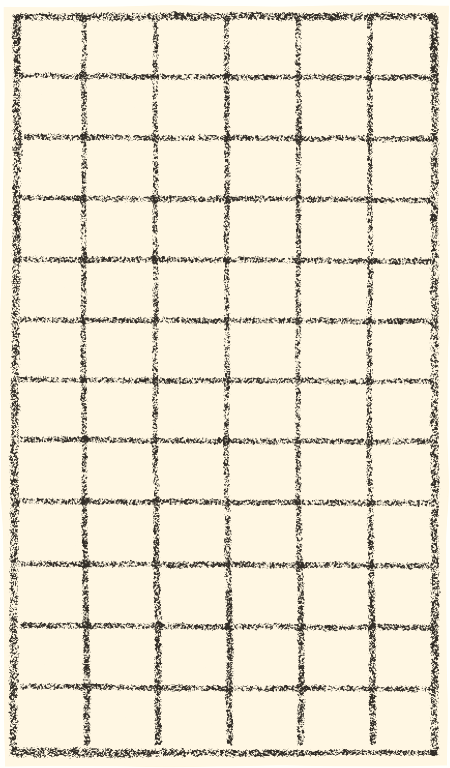
Give the GLSL for this pattern, as a WebGL 1 fragment shader.

```glsl
precision highp float;
// A hand-drawn charcoal grid, 6 columns by 12 rows, on cream paper.
// Each stroke gives a soft pigment density with wobble and uneven pressure;
// a fine paper grain then breaks that density into dark specks.
uniform vec2 u_resolution;

// Lengths are in hundredths of the canvas width.
#define PAPER vec3(1.0, 0.97, 0.89)
#define BACKDROP vec3(1.0, 1.0, 0.99)
#define CHARCOAL vec3(0.20, 0.18, 0.155)
#define FIRST_LINE vec2(18.65, 17.8)
#define CELL vec2(15.88, 13.58)
#define LAST_INDEX vec2(4.0, 10.0)
#define FRAME_LOW vec2(3.6, 3.4)
#define FRAME_HIGH vec2(96.6, 167.0)
#define LINE_HALF 0.78
#define FRAME_HALF 1.05
#define GRAIN_SIZE 0.23
#define WOBBLE 0.26

float hash(vec2 p) {
  vec3 q = fract(vec3(p.xyx) * 0.1031);
  q += dot(q, q.yzx + 33.33);
  return fract((q.x + q.y) * q.z);
}

float noise(vec2 p) {
  vec2 i = floor(p), f = fract(p);
  f = f * f * (3.0 - 2.0 * f);
  return mix(mix(hash(i), hash(i + vec2(1.0, 0.0)), f.x),
             mix(hash(i + vec2(0.0, 1.0)), hash(i + 1.0), f.x), f.y);
}

// Pigment density of one stroke running between the two ends of span.
float stroke(float across, float along, vec2 span, float halfWidth,
             float pressure, float seed) {
  float drift = noise(vec2(along * 0.13, seed)) - 0.5;
  float jitter = noise(vec2(along * 0.8, seed + 31.0)) - 0.5;
  float d = abs(across + WOBBLE * (drift + 0.5 * jitter));
  float w = halfWidth * (0.92 + 0.2 * noise(vec2(along * 0.35, seed + 57.0)));
  float body = 1.0 - smoothstep(w * 0.4, w * 1.4, d);
  float ends = smoothstep(span.x - 0.4, span.x + 0.5, along)
             * (1.0 - smoothstep(span.y - 0.5, span.y + 0.4, along));
  float wear = 0.92 + 0.16 * noise(vec2(along * 0.22, seed + 83.0));
  return body * ends * pressure * wear;
}

// Layers two densities so crossings become darker.
float layer(float a, float b) {
  return 1.0 - (1.0 - a) * (1.0 - b);
}

float innerLines(vec2 p) {
  float low = 1.0 - smoothstep(20.0, 75.0, p.y);
  // The middle rows sit a little high.
  float rise = 0.6 * exp(-pow((p.y - 70.0) / 24.0, 2.0));
  vec2 q = p - FIRST_LINE - vec2(0.6 * low, rise);
  vec2 index = clamp(floor(q / CELL + 0.5), vec2(0.0), LAST_INDEX);
  vec2 offset = q - index * CELL;
  // Upright strokes get heavier towards the bottom.
  float upright = stroke(offset.x, p.y, vec2(4.9, FRAME_HIGH.y),
    LINE_HALF * (0.95 + 0.2 * low), 0.66 + 0.07 * low, index.x * 7.0 + 3.0);
  float level = stroke(offset.y + 0.005 * (p.x - 50.0), p.x, vec2(4.3, 96.0),
    LINE_HALF, 0.68, index.y * 7.0 + 101.0);
  return layer(upright, level);
}

float frameLines(vec2 p) {
  float lean = 0.8 * (1.0 - smoothstep(20.0, 160.0, p.y));
  vec2 tall = vec2(FRAME_LOW.y - 0.8, FRAME_HIGH.y + 0.6);
  vec2 wide = vec2(FRAME_LOW.x, FRAME_HIGH.x + 0.5);
  float left = stroke(p.x - FRAME_LOW.x + lean - 0.2, p.y, tall,
    FRAME_HALF, 0.68, 211.0);
  float right = stroke(p.x - FRAME_HIGH.x, p.y, tall, FRAME_HALF,
    0.67 + 0.12 * smoothstep(148.0, 160.0, p.y), 223.0);
  float top = stroke(p.y - FRAME_HIGH.y, p.x, wide, FRAME_HALF * 0.95, 0.71, 239.0);
  // The bottom stroke thins out to the right.
  float bottom = stroke(p.y - FRAME_LOW.y, p.x, wide,
    FRAME_HALF * mix(1.25, 0.6, p.x / 100.0), 0.71, 251.0);
  return layer(layer(left, right), layer(top, bottom));
}

// Share of the pixel filled by specks, averaged over a 3 by 3 grid.
float specks(vec2 p, float density, float pixel) {
  float sum = 0.0;
  for (int i = 0; i < 3; i++) {
    for (int j = 0; j < 3; j++) {
      vec2 s = p + (vec2(float(i), float(j)) - 1.0) * pixel / 3.0;
      float grain = mix(noise(s / GRAIN_SIZE), noise(s / GRAIN_SIZE * 0.47 + 19.0), 0.2);
      sum += smoothstep(-0.1, 0.1, density * 0.83 - 0.05 - grain);
    }
  }
  return sum / 9.0;
}

// Cream sheet with slightly uneven edges.
float sheet(vec2 p, float height, float pixel) {
  vec2 ripple = vec2(noise(vec2(p.y * 0.08, 5.0)), noise(vec2(p.x * 0.08, 9.0))) - 0.5;
  float left = p.x - 0.1 - 1.8 * abs(p.y / height - 0.5) + 0.5 * ripple.x;
  float right = 99.5 - p.x + 0.7 * ripple.x;
  float top = height - p.y - mix(1.6, 1.1, p.x / 100.0) + 0.5 * ripple.y;
  float bottom = p.y - 0.4 + 0.5 * ripple.y;
  float inside = min(min(left, right), min(top, bottom));
  return smoothstep(-0.5 * pixel, 0.5 * pixel, inside);
}

void main() {
  float pixel = 100.0 / u_resolution.x;
  vec2 p = gl_FragCoord.xy * pixel;
  float density = layer(innerLines(p), frameLines(p));
  vec3 color = mix(BACKDROP, PAPER, sheet(p, u_resolution.y * pixel, pixel));
  color = mix(color, CHARCOAL, specks(p, density, pixel));
  gl_FragColor = vec4(color, 1.0);
}
```
